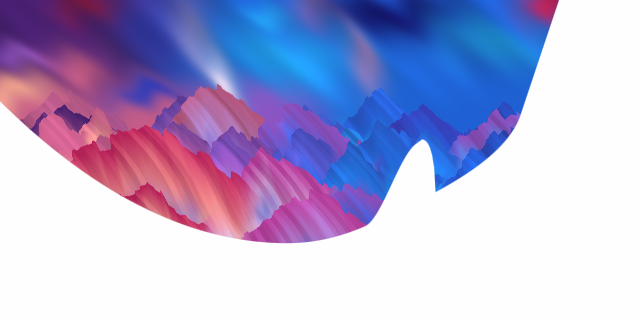
This background is drawn by a Shadertoy shader. Its source:

```glsl
// A curved window onto slanted, faceted mountain ridges under soft vivid clouds, on white.
#define SLANT 0.75
#define FACETS 21.0
#define FACET_CONTRAST 0.36
#define JAGGEDNESS 0.045
#define CLOUD_WARP 0.022
#define FAR_SHARDS 24
#define NEAR_SHARDS 13

const vec3 PAPER   = vec3(1.0, 0.995, 1.0);
const vec3 NAVY    = vec3(0.07, 0.08, 0.40);
const vec3 INDIGO  = vec3(0.22, 0.24, 0.72);
const vec3 PLUM    = vec3(0.27, 0.12, 0.43);
const vec3 BLUE    = vec3(0.12, 0.38, 0.83);
const vec3 SKY     = vec3(0.13, 0.62, 0.93);
const vec3 LILAC   = vec3(0.62, 0.54, 0.83);
const vec3 VIOLET  = vec3(0.56, 0.32, 0.76);
const vec3 MAGENTA = vec3(0.75, 0.26, 0.64);
const vec3 CRIMSON = vec3(0.74, 0.14, 0.36);
const vec3 ROSE    = vec3(0.77, 0.36, 0.53);
const vec3 PEACH   = vec3(0.94, 0.63, 0.56);
const vec3 MIST    = vec3(0.82, 0.78, 0.88);

float hash(float n) { return fract(sin(n * 127.1) * 4375.85); }

// Flat bands joined by short ramps, each with its own level
float bands(float s) {
    float i = floor(s);
    return mix(hash(i), hash(i + 1.0), smoothstep(0.7, 1.0, s - i));
}

// Soft slanted patch of colour
void glow(inout vec3 c, vec2 p, vec2 centre, vec2 radius, vec3 colour) {
    vec2 q = p - centre;
    q.x += 0.5 * q.y;
    q /= radius;
    c = mix(c, colour, exp(-dot(q, q)));
}

// Clouds and the haze behind the ridges
vec3 atmosphere(vec2 p) {
    float s = p.x + SLANT * p.y;
    float billow = sin(17.0 * s) + 0.6 * sin(41.0 * s + 9.0 * p.y);
    p += CLOUD_WARP * vec2(sin(13.0 * p.y + 5.0 * p.x), billow);
    vec3 c = mix(ROSE, VIOLET, smoothstep(0.45, 0.85, p.x));
    c = mix(c, BLUE, smoothstep(0.85, 1.15, p.x));
    c = mix(c, mix(PLUM, BLUE, smoothstep(0.25, 0.80, p.x)), smoothstep(0.66, 0.80, p.y));
    // Upper sky
    glow(c, p, vec2(0.30, 0.97), vec2(0.10, 0.06), CRIMSON * 0.7);
    glow(c, p, vec2(0.50, 0.90), vec2(0.12, 0.09), INDIGO * 0.8);
    glow(c, p, vec2(0.64, 0.86), vec2(0.05, 0.15), LILAC * 0.8);
    glow(c, p, vec2(0.90, 0.82), vec2(0.20, 0.12), SKY);
    glow(c, p, vec2(0.82, 0.96), vec2(0.07, 0.04), SKY);
    glow(c, p, vec2(0.97, 0.97), vec2(0.07, 0.06), LILAC);
    glow(c, p, vec2(1.20, 0.96), vec2(0.25, 0.08), NAVY);
    glow(c, p, vec2(1.13, 0.80), vec2(0.04, 0.12), LILAC * 0.9);
    glow(c, p, vec2(1.55, 0.86), vec2(0.18, 0.08), SKY * 0.86);
    glow(c, p, vec2(1.73, 0.98), vec2(0.08, 0.06), CRIMSON);
    glow(c, p, vec2(0.71, 0.76), vec2(0.03, 0.06), MIST);
    // Warm bank on the left
    glow(c, p, vec2(0.06, 0.81), vec2(0.11, 0.04), VIOLET);
    glow(c, p, vec2(0.23, 0.79), vec2(0.10, 0.07), ROSE * 0.9);
    glow(c, p, vec2(0.04, 0.71), vec2(0.10, 0.05), PEACH);
    glow(c, p, vec2(0.45, 0.70), vec2(0.12, 0.04), INDIGO);
    // Lower haze
    glow(c, p, vec2(0.60, 0.37), vec2(0.17, 0.10), PEACH);
    glow(c, p, vec2(0.80, 0.33), vec2(0.12, 0.12), MIST);
    glow(c, p, vec2(1.17, 0.57), vec2(0.07, 0.07), SKY);
    glow(c, p, vec2(1.40, 0.45), vec2(0.10, 0.08), SKY);
    return c * (1.0 + 0.07 * billow * smoothstep(0.65, 0.8, p.y));
}

// Jagged crest with slanted facets; size = half width and depth of the fade
void ridge(inout vec3 c, vec2 p, vec2 peak, float rise, vec2 size, vec3 crest, vec3 foot) {
    vec2 d = p - peak;
    float seed = peak.x * 37.0 + peak.y * 11.0;
    float lean = p.x + 0.3 * d.y + seed;
    float jag = bands(lean * 23.0) + 0.3 * bands(lean * 67.0) - 0.65;
    float below = JAGGEDNESS * jag - max(-d.x * rise, d.x * 0.65) - d.y;
    float across = (d.x + SLANT * d.y) * FACETS + 0.4 * sin(d.y * 14.0) + seed;
    float fold = mix(bands(across), bands(across * 2.3), 0.35);
    float depth = clamp(below / size.y, 0.0, 1.0);
    vec3 face = mix(crest, foot, clamp(1.2 * depth + 0.7 * (fold - 0.5), 0.0, 1.0));
    face *= 1.0 + FACET_CONTRAST * (fold - 0.5);
    float cover = smoothstep(-0.001, 0.003, below) * (1.0 - smoothstep(0.45, 1.0, depth));
    c = mix(c, face, cover * (1.0 - smoothstep(0.7, 1.0, abs(d.x) / size.x)));
}

// Scattered shards, far to near; span = height of the first and the last
void shards(inout vec3 c, vec2 p, int count, vec2 span, vec2 size) {
    for (int i = 0; i < count; i++) {
        float k = float(i);
        vec2 peak = vec2(1.65 * fract(k * 0.618 + 0.1), mix(span.x, span.y, k / float(count)));
        vec3 tint = atmosphere(peak + vec2(0.06, -0.03));
        vec3 shade = mix(PLUM, INDIGO, smoothstep(0.3, 0.8, peak.x));
        ridge(c, p, peak, 1.1, size, mix(tint, shade, 0.6 * hash(k)), tint * 1.1);
    }
}

vec3 landscape(vec2 p) {
    vec3 c = atmosphere(p);
    shards(c, p, FAR_SHARDS, vec2(0.73, 0.38), vec2(0.16, 0.17));
    ridge(c, p, vec2(0.65, 0.74), 1.0, vec2(0.26, 0.28), ROSE * 0.92, LILAC);
    ridge(c, p, vec2(0.20, 0.69), 1.0, vec2(0.20, 0.16), PLUM, ROSE);
    ridge(c, p, vec2(0.30, 0.64), 0.9, vec2(0.16, 0.14), ROSE, PEACH);
    ridge(c, p, vec2(1.32, 0.69), 0.7, vec2(0.18, 0.20), INDIGO, BLUE);
    ridge(c, p, vec2(1.60, 0.67), 0.7, vec2(0.22, 0.24), VIOLET, SKY);
    ridge(c, p, vec2(0.92, 0.68), 0.9, vec2(0.30, 0.30), VIOLET, BLUE * 1.1);
    ridge(c, p, vec2(0.73, 0.60), 0.9, vec2(0.22, 0.24), VIOLET * 0.85, LILAC);
    shards(c, p, NEAR_SHARDS, vec2(0.64, 0.50), vec2(0.12, 0.15));
    ridge(c, p, vec2(0.83, 0.54), 1.2, vec2(0.26, 0.24), MAGENTA, MIST);
    ridge(c, p, vec2(0.47, 0.61), 0.4, vec2(0.36, 0.26), CRIMSON, PEACH);
    ridge(c, p, vec2(0.46, 0.41), 0.3, vec2(0.22, 0.12), CRIMSON, PEACH);
    ridge(c, p, vec2(1.08, 0.44), 0.7, vec2(0.17, 0.17), VIOLET, BLUE);
    ridge(c, p, vec2(0.98, 0.41), 0.6, vec2(0.26, 0.25), MAGENTA, LILAC);
    return c;
}

// Lower rim: a bowl that rises into a rounded horn
float lowerRim(float x) {
    float d = x - 0.898;
    float bowl = 0.24 + (d < 0.0 ? 0.55 : 0.9) * d * d + 0.165 * smoothstep(1.14, 1.30, x);
    float bend = max(x - 1.31, 0.0) / 0.05;
    float horn = 0.40 + 0.165 * sqrt(max(1.0 - bend * bend * bend, 0.0));
    return d < 0.0 ? bowl : min(bowl, horn);
}

float rightRim(float y) {
    float bend = max(0.64 - y, 0.0);
    return 1.747 - 0.335 * (1.0 - y) - min(3.2 * bend * bend, 0.2);
}

void mainImage(out vec4 fragColor, in vec2 fragCoord) {
    vec2 p = fragCoord / iResolution.xy * vec2(2.0, 1.0);
    vec2 gap = vec2(p.y - lowerRim(p.x), rightRim(p.y) - p.x);
    vec2 inside = clamp(gap / fwidth(gap) + 0.5, 0.0, 1.0);
    fragColor = vec4(mix(PAPER, clamp(landscape(p), 0.0, 1.0), inside.x * inside.y), 1.0);
}
```
